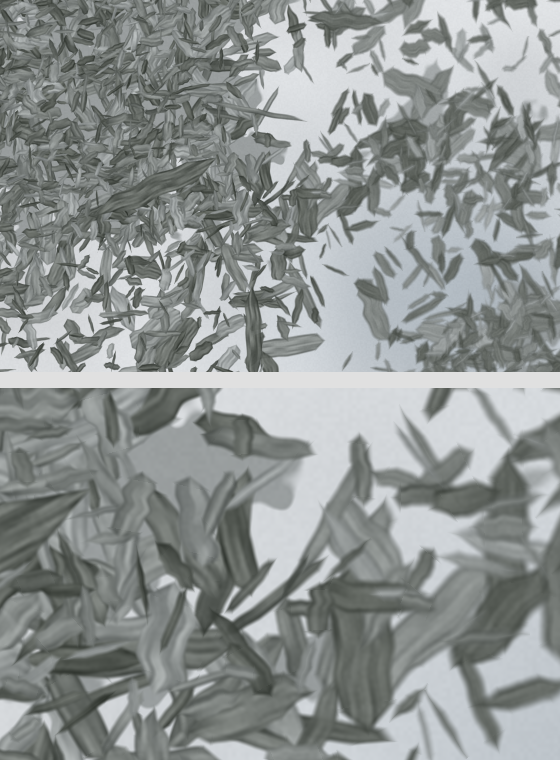
Top, the full canvas; bottom, a detail of the centre.
Give the GLSL for this texture, as a Shadertoy shader.

```glsl
// Crushed crystal flakes under a microscope: grey-green slivers on pale glass.
// Layers of jittered cells each hold one rotated, tapered flake; a crowding
// map decides where flakes are kept, and focus softens toward the right.

#define LAYERS 9
#define CELL_LARGE 0.135
#define CELL_SMALL 0.042
#define SHARP_EDGE 0.0022
#define SOFT_EDGE 0.0065
#define GLASS_LIGHT vec3(0.87, 0.88, 0.89)
#define GLASS_BLUE vec3(0.71, 0.745, 0.775)
#define FLAKE_DARK vec3(0.31, 0.33, 0.305)
#define FLAKE_PALE vec3(0.60, 0.62, 0.62)
#define OPACITY 0.93

float hash(vec2 p) {
    vec3 q = fract(p.xyx * vec3(0.1031, 0.1030, 0.0973));
    q += dot(q, q.yzx + 33.33);
    return fract((q.x + q.y) * q.z);
}

float noise(vec2 p) {
    vec2 i = floor(p), f = fract(p);
    f = f * f * (3.0 - 2.0 * f);
    return mix(mix(hash(i), hash(i + vec2(1, 0)), f.x),
               mix(hash(i + vec2(0, 1)), hash(i + vec2(1, 1)), f.x), f.y);
}

vec2 turn(vec2 p, float angle) {
    float c = cos(angle), s = sin(angle);
    return vec2(c * p.x + s * p.y, c * p.y - s * p.x);
}

float blob(vec2 p, vec2 centre, vec2 radius) {
    vec2 d = (p - centre) / radius;
    return exp(-dot(d, d));
}

// Chance that a flake lies at p
float crowding(vec2 p) {
    float ragged = 0.2 * (noise(p * 6.0) - 0.5);
    float heap = smoothstep(0.86, 0.5, p.x + ragged) * smoothstep(0.2, 0.62, p.y + ragged);
    float c = 0.13 + 0.17 * smoothstep(1.0, 0.75, p.x) + 0.72 * heap;
    c += 0.8 * blob(p, vec2(1.42, 0.12), vec2(0.25, 0.2));
    c += 0.55 * blob(p, vec2(1.4, 0.66), vec2(0.16, 0.12));
    c += 0.5 * blob(p, vec2(1.1, 0.69), vec2(0.13, 0.12));
    c += 0.25 * blob(p, vec2(0.8, 0.42), vec2(0.2, 0.16));
    c += 0.3 * blob(p, vec2(1.1, 0.98), vec2(0.22, 0.05));
    c -= 0.3 * blob(p, vec2(0.9, 0.82), vec2(0.13, 0.12));
    c -= 0.2 * blob(p, vec2(1.0, 0.12), vec2(0.12, 0.25));
    return c;
}

// Paints one flake; size is half length and half width, blunt shapes the tips
void paintFlake(inout vec3 colour, vec2 q, vec2 size, float blunt, float shade, float seed, float blur) {
    if (dot(q, q) > 1.6 * dot(size, size)) return;
    q.y += size.y * 0.5 * (noise(vec2(q.x / size.x * 3.0, seed)) - 0.5);
    float along = abs(q.x / size.x + 0.3 * (fract(seed * 7.3) - 0.5) * q.y / size.y);
    float halfWidth = size.y * min(1.0 - 0.25 * along * along, (1.0 - along) * blunt);
    float slope = size.y * blunt / size.x * step(1.0, along * blunt + 1.0 - blunt + 1.0);
    float d = (abs(q.y) - halfWidth) / sqrt(1.0 + slope * slope);
    float cover = smoothstep(blur, -blur, d);
    float streak = noise(vec2(q.x * 28.0, q.y * 210.0) + seed) - 0.5;
    float rim = smoothstep(-0.007, 0.0, d);
    vec3 tone = mix(FLAKE_DARK, FLAKE_PALE, shade);
    tone += 0.15 * streak * SHARP_EDGE / blur * 1.6 + 0.035 - 0.09 * rim;
    colour = mix(colour, tone, OPACITY * cover);
}

void paintLayer(inout vec3 colour, vec2 p, float cell, float layer, float blur) {
    vec2 home = floor(p / cell);
    for (int j = -1; j <= 1; j++)
    for (int i = -1; i <= 1; i++) {
        vec2 id = home + vec2(i, j);
        vec2 key = id + 57.0 * layer + 11.0;
        vec2 centre = (id + vec2(hash(key), hash(key + 3.7))) * cell;
        if (hash(key + 8.1) > crowding(centre)) continue;
        float kind = hash(key + 15.3), seed = 40.0 * hash(key + 21.9);
        float halfLength = cell * mix(0.36, 0.8, hash(key + 28.4));
        float slim = mix(0.1, 0.48, kind * kind * 0.6 + 0.4 * kind);
        float angle = 0.95 + 2.7 * (hash(key + 35.2) - 0.5);
        float shade = pow(hash(key + 42.6), 1.25);
        float blunt = mix(1.3, 4.5, hash(key + 49.8));
        paintFlake(colour, turn(p - centre, angle), halfLength * vec2(1.0, slim), blunt, shade, seed, blur);
    }
}

void mainImage(out vec4 fragColor, in vec2 fragCoord) {
    vec2 p = fragCoord / iResolution.y;
    float blur = mix(SHARP_EDGE, SOFT_EDGE, smoothstep(0.65, 1.15, p.x));

    // Lit glass, cooler and dimmer toward the lower right
    float cool = blob(p, vec2(1.25, 0.2), vec2(0.5, 0.42));
    vec3 colour = mix(GLASS_LIGHT, GLASS_BLUE, cool);
    colour -= 0.06 * (noise(p * 5.0) - 0.3) + 0.03 * smoothstep(0.3, 0.0, p.x);

    // Thin translucent sheets beneath the crowded heaps
    float sheet = crowding(p) + 0.55 * (noise(p * 17.0) + 0.5 * noise(p * 41.0) - 0.75);
    colour = mix(colour, FLAKE_PALE - 0.06, 0.8 * smoothstep(0.68, 0.68 + blur * 25.0, sheet));

    // Pale triangular plate
    vec2 t = p - vec2(1.18, 0.86);
    float plate = max(max(0.8 * t.x * -1.0 + 0.6 * t.y, 0.97 * t.x + 0.12 * t.y), -t.y - 0.28);
    plate += 0.03 * (noise(p * 30.0) - 0.5);
    colour = mix(colour, FLAKE_PALE - 0.03, 0.75 * smoothstep(blur, -blur, plate));

    // Scattered flakes, from large to small
    for (int n = 0; n < LAYERS; n++) {
        float cell = mix(CELL_LARGE, CELL_SMALL, float(n) / float(LAYERS - 1));
        paintLayer(colour, turn(p, 0.4 * float(n)) * 0.0 + p + 0.017 * float(n), cell, float(n), blur);
    }

    // A few outstanding shards and a needle
    paintFlake(colour, turn(p - vec2(0.42, 0.5), 0.42), vec2(0.18, 0.03), 2.2, 0.12, 3.1, blur);
    paintFlake(colour, turn(p - vec2(0.68, 0.1), 1.62), vec2(0.13, 0.021), 2.5, 0.15, 9.4, blur);
    paintFlake(colour, turn(p - vec2(0.93, 0.945), -0.08), vec2(0.1, 0.021), 2.0, 0.2, 5.7, blur);
    paintFlake(colour, turn(p - vec2(0.69, 0.7), -0.2), vec2(0.13, 0.007), 3.0, 0.5, 6.2, blur);

    colour += 0.02 * (noise(p * 260.0) - 0.5);
    fragColor = vec4(clamp(colour, 0.0, 1.0), 1.0);
}
```
